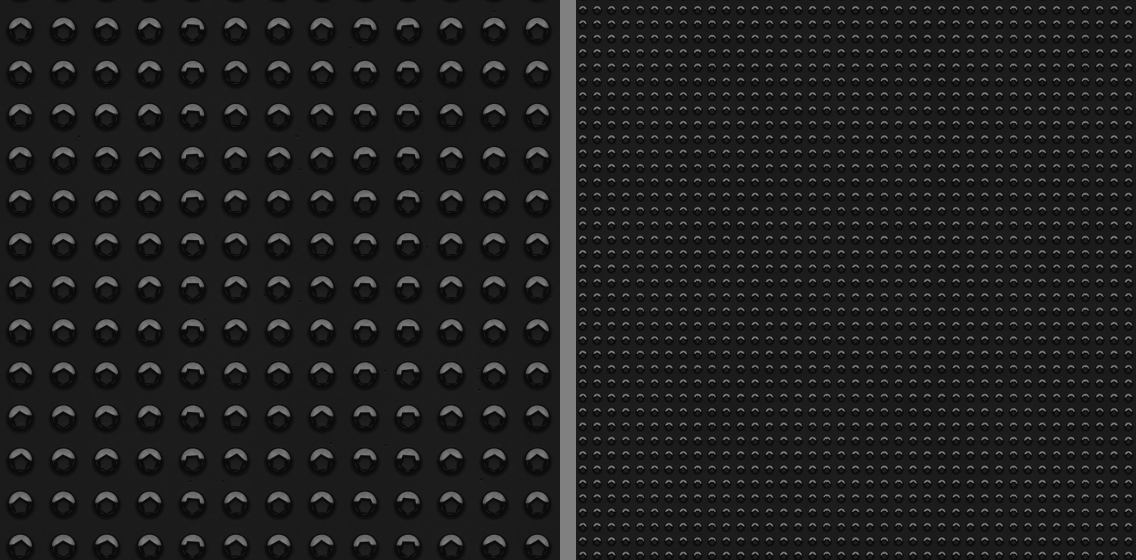
Left, the tile; right, the same tile 3 across and 3 down.
Give the GLSL for this pattern, as a Shadertoy shader.

```glsl
const float STUDS = 13.0;
const float TAU = 6.2831853;

float hash(vec2 p) {
    return fract(sin(dot(p, vec2(127.1, 311.7))) * 43758.5453);
}

// Value noise that wraps after a whole number of lattice cells
float wrapNoise(vec2 p, float period) {
    vec2 i = floor(p), f = fract(p);
    f = f * f * (3.0 - 2.0 * f);
    float a = hash(mod(i, period));
    float b = hash(mod(i + vec2(1, 0), period));
    float c = hash(mod(i + vec2(0, 1), period));
    float d = hash(mod(i + vec2(1, 1), period));
    return mix(mix(a, b, f.x), mix(c, d, f.x), f.y);
}

float polygonDistance(vec2 p, float radius, float sides, float turn) {
    float sector = TAU / sides;
    float angle = mod(atan(p.x, p.y) - turn + 0.5 * sector, sector) - 0.5 * sector;
    return length(p) * cos(angle) - radius;
}

float fill(float dist, float blur) {
    return 1.0 - smoothstep(-blur, blur, dist);
}

// Matte sheet with faint mottling and grain
float sheet(vec2 uv) {
    float mottle = wrapNoise(uv * 5.0, 5.0) - 0.5;
    float grain = wrapNoise(uv * 180.0, 180.0) - 0.5;
    return 0.108 + 0.012 * mottle + 0.006 * grain;
}

// Rare pinhead of dust: a dark pit with a lit lower edge
float dust(vec2 uv, float shade, float px) {
    const float GRID = 31.0;
    vec2 g = uv * GRID, id = mod(floor(g), GRID);
    vec2 p = fract(g) - 0.3 - 0.4 * vec2(hash(id + 7.0), hash(id + 19.0));
    float present = step(0.972, hash(id + 41.0));
    float blur = px * GRID / STUDS;
    shade = mix(shade, 0.24, present * 0.7 * fill(length(p + vec2(0.0, 0.05)) - 0.04, blur));
    return mix(shade, 0.02, present * fill(length(p) - 0.045, blur));
}

// Glossy dome; p is measured in cells from its centre
float stud(vec2 p, vec2 id, float shade, float px) {
    float columnSeed = hash(vec2(id.x, 3.0));
    float seed = hash(id + 11.0);
    float sides = 5.0 + step(0.55, columnSeed);
    float turn = (step(0.5, hash(vec2(id.x, 8.0))) * 0.5) * TAU / sides
               + (seed - 0.5) * 0.22;
    float r = length(p);

    // Contact shadow and rim
    float shadow = fill(length(p + vec2(0.0, 0.035)) - 0.335, 0.05);
    shade = mix(shade, 0.045, 0.85 * shadow);
    shade += 0.035 * fill(abs(r - 0.325) - 0.004, 0.012) * smoothstep(0.0, 0.3, p.y);
    float outline = r - 0.302 - 0.004 * sin(6.0 * atan(p.x, p.y) + TAU * columnSeed);
    float body = 0.036 + 0.012 * wrapNoise(p * 14.0 + seed * 40.0, 97.0);

    // Dim reflections around the lower flank
    float flank = fill(abs(length(p + vec2(0.0, 0.015)) - 0.235) - 0.006, 0.016);
    float breaks = 0.5 + 0.5 * sin(7.0 * atan(p.x, p.y) + 5.0 * seed);
    body += 0.12 * flank * breaks * smoothstep(0.06, -0.06, p.y);

    // Mirrored facet
    vec2 q = p + vec2(0.008 * (columnSeed - 0.5), 0.07);
    float facet = polygonDistance(q, 0.127, sides, turn);
    body = mix(body, 0.115 - 0.12 * q.y, fill(facet, px + 0.008));
    body += 0.06 * fill(abs(facet) - 0.003, px * 0.8) * smoothstep(0.02, -0.12, q.y);

    // Overhead light, cut below by the reflected arch
    float arch = polygonDistance(q, 0.182 + 0.012 * seed, sides, turn);
    float crown = fill(length(p - vec2(0.0, 0.012)) - 0.266, px * 0.8);
    float light = crown * (1.0 - fill(arch, px * 0.8));
    light *= smoothstep(-0.005, 0.055, p.y + 0.06 * (seed - 0.5) * sign(p.x));
    float gloss = mix(0.49, 0.405, smoothstep(0.07, 0.27, p.y));
    gloss += 0.05 * (wrapNoise(p * 18.0 + seed * 50.0, 97.0) - 0.5);
    gloss *= 1.0 - 0.28 * smoothstep(0.14, 0.26, abs(p.x));
    body = mix(body, gloss, light);

    return mix(shade, body, fill(outline, px * 0.8));
}

void mainImage(out vec4 fragColor, in vec2 fragCoord) {
    vec2 uv = fragCoord / iResolution.xy;
    float px = STUDS / iResolution.y;

    // Place the grid so the lowest row meets the bottom edge
    vec2 grid = uv * STUDS + vec2(0.026, 0.19);
    vec2 id = mod(floor(grid), STUDS);
    vec2 p = fract(grid) - 0.5;

    float shade = dust(uv, sheet(uv), px);
    shade = stud(p, id, shade, px);
    fragColor = vec4(vec3(shade), 1.0);
}
```
